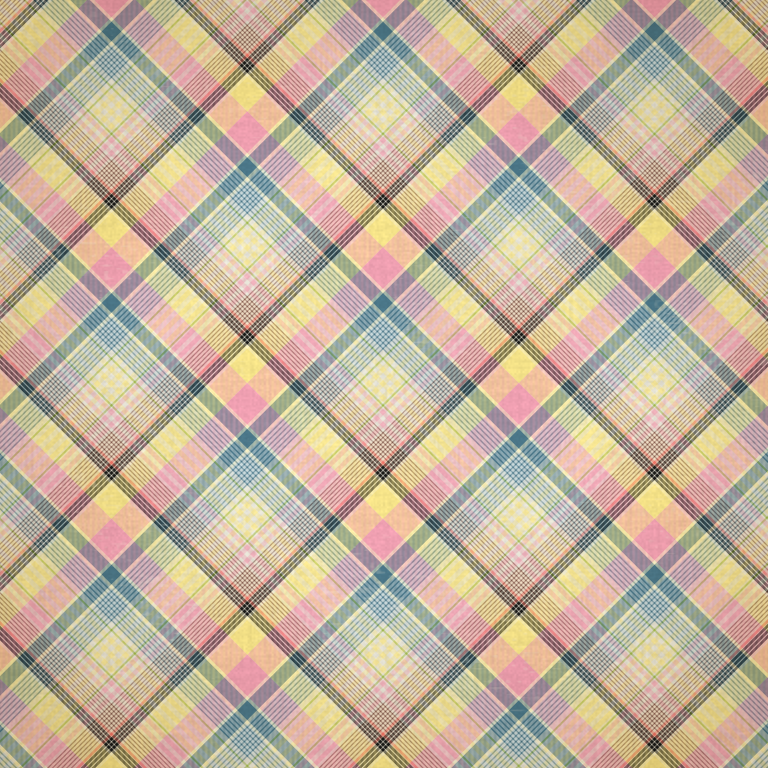
A WebGL 2 fragment shader for this pattern:

```glsl
#version 300 es
precision highp float;

uniform vec2 u_resolution;
out vec4 outColor;

float hash(vec2 p) {
    return fract(sin(dot(p, vec2(127.1, 311.7))) * 43758.5453);
}

float noise(vec2 p) {
    vec2 i = floor(p), f = fract(p);
    f = f * f * (3.0 - 2.0 * f);
    return mix(mix(hash(i), hash(i + vec2(1, 0)), f.x),
               mix(hash(i + vec2(0, 1)), hash(i + vec2(1, 1)), f.x), f.y);
}

// Pixel coverage of a stripe, exact even when thinner than a pixel
float stripe(float t, float center, float width, float px) {
    float d = t - center;
    return clamp((d + 0.5 * width) / px + 0.5, 0.0, 1.0)
         - clamp((d - 0.5 * width) / px + 0.5, 0.0, 1.0);
}

// Colour of one thread direction; the wide blue band sits at zero
vec3 threadColor(float u, float px) {
    float t = fract(u + 0.12) - 0.12;
    vec3 white = vec3(0.89, 0.88, 0.83);
    vec3 cream = vec3(0.95, 0.92, 0.76);
    vec3 yellow = vec3(0.95, 0.88, 0.53);
    vec3 pink = vec3(0.93, 0.62, 0.69);
    vec3 blue = vec3(0.29, 0.46, 0.53);
    vec3 green = vec3(0.62, 0.72, 0.30);
    vec3 brown = vec3(0.50, 0.34, 0.29);
    vec3 coral = vec3(0.92, 0.45, 0.40);
    vec3 black = vec3(0.10, 0.10, 0.09);

    // Broad fields
    vec3 c = white;
    c = mix(c, vec3(0.76, 0.82, 0.83), stripe(t, 0.11, 0.12, px));
    c = mix(c, vec3(0.91, 0.84, 0.75), stripe(t, 0.54, 0.13, px));
    c = mix(c, yellow, stripe(t, 0.725, 0.14, px));
    c = mix(c, pink, stripe(t, 0.90, 0.21, px));
    c = mix(c, pink, stripe(t, -0.12, 0.14, px));

    // Wide blue band between cream edges
    c = mix(c, cream, stripe(t, 0.0, 0.105, px));
    c = mix(c, blue, stripe(t, 0.0, 0.072, px));

    // Fine blue lines
    for (int i = 0; i < 6; i++)
        c = mix(c, blue, stripe(t, 0.063 + 0.021 * float(i), 0.0075, px));

    // Soft yellow and pink stripes in the pale field
    for (int i = 0; i < 3; i++)
        c = mix(c, yellow, 0.8 * stripe(t, 0.245 + 0.052 * float(i), 0.026, px));
    for (int i = 0; i < 2; i++)
        c = mix(c, pink, 0.75 * stripe(t, 0.402 + 0.046 * float(i), 0.024, px));

    // Single green threads
    for (int i = 0; i < 2; i++)
        c = mix(c, green, stripe(t, 0.205 + 0.172 * float(i), 0.010, px));

    // Fine brown lines, then coral and black
    for (int i = 0; i < 6; i++)
        c = mix(c, brown, stripe(t, 0.478 + 0.0175 * float(i), 0.0065, px));
    c = mix(c, coral, stripe(t, 0.588, 0.014, px));
    for (int i = 0; i < 3; i++)
        c = mix(c, black, stripe(t, 0.606 + 0.020 * float(i), 0.0145, px));
    return mix(c, cream, stripe(t, 0.661, 0.014, px));
}

void main() {
    float size = min(u_resolution.x, u_resolution.y);
    vec2 p = gl_FragCoord.xy / size;
    float px = 4.0 / size;

    // Diagonal axes, both running downward
    vec2 d = vec2(p.x - 0.4987, 0.6055 - p.y);
    vec2 uv = vec2(d.y + d.x, d.y - d.x) / 0.35355;

    // Interlaced thread directions
    float twill = 0.5 + 0.06 * sin(6.2832 * 150.0 * p.x);
    vec3 color = mix(threadColor(uv.x, px), threadColor(uv.y, px), twill);

    // Cloth grain and slubs
    float grain = noise(p * 380.0) - 0.5;
    float slubs = noise(p * vec2(35.0, 330.0)) + noise(p * vec2(330.0, 35.0)) - 1.0;
    color *= 1.0 + 0.06 * grain + 0.035 * slubs;

    // Worn pale flecks and faint stains
    float wear = noise(p * vec2(130.0, 240.0)) * (0.6 + 0.4 * noise(p * 9.0));
    color = mix(color, vec3(0.93, 0.90, 0.83), 0.22 * smoothstep(0.6, 0.9, wear));
    color *= 0.985 + 0.03 * noise(p * 5.0);

    // Warm darkening toward the borders
    vec2 q = gl_FragCoord.xy / u_resolution - 0.5;
    float edge = smoothstep(0.25, 0.75, length(q));
    color *= mix(vec3(1.01), vec3(0.90, 0.87, 0.82), edge);
    outColor = vec4(color, 1.0);
}
```
